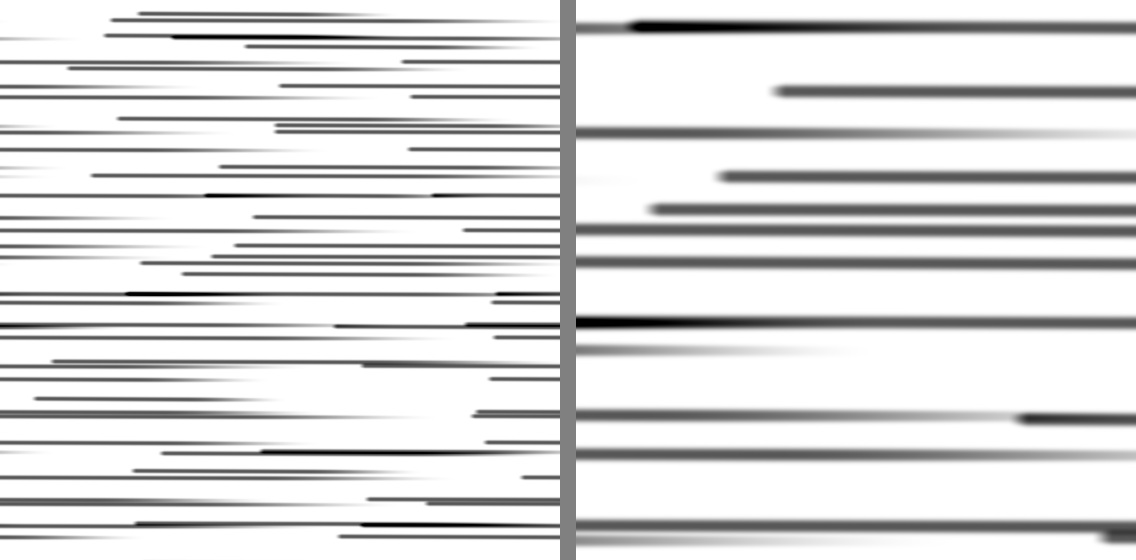
Left: the whole. Right: its middle third, enlarged.
Give the GLSL for this pattern, as a WebGL 1 fragment shader.

```glsl
precision highp float;
// Horizontal ink strokes on white: blunt left ends, fading right tails, wrapping sideways.

uniform vec2 u_resolution;

const float STROKES = 46.0;

float hash(float n, float seed) {
    return fract(sin(n * 127.1 + seed * 311.7) * 43758.5453);
}

// Ink laid down at uv by the stroke with the given index.
float strokeInk(vec2 uv, float index) {
    float start = hash(index, 1.0);
    float span = mix(0.36, 0.98, sqrt(hash(index, 2.0)));

    // One stroke per band, jittered past its borders and settled on fine rows,
    // so that some strokes touch or coincide.
    float row = (index + 0.5 + 1.7 * (hash(index, 3.0) - 0.5)) / STROKES;
    row = (floor(row * 256.0) + 0.5) / 256.0;

    // Position along the stroke, continued across the side edges.
    float travel = fract(uv.x - start);
    float along = travel / span;
    float body = smoothstep(0.0, 0.014, travel) * (1.0 - smoothstep(0.6, 1.0, along));

    // Soft flat-topped cross-section, sinking slightly towards the tail.
    float offset = abs(uv.y - row + 0.0025 * (along - 0.4));
    float halfWidth = max(0.0039, 1.0 / u_resolution.y) * mix(0.8, 1.0, body);
    return 0.66 * body * exp(-pow(offset / halfWidth, 3.0));
}

void main() {
    vec2 uv = gl_FragCoord.xy / u_resolution;

    // Overlapping strokes add up to black.
    float ink = 0.0;
    for (float i = 0.0; i < STROKES; i += 1.0) {
        ink += strokeInk(uv, i);
    }
    gl_FragColor = vec4(vec3(1.0 - min(ink, 1.0)), 1.0);
}
```
